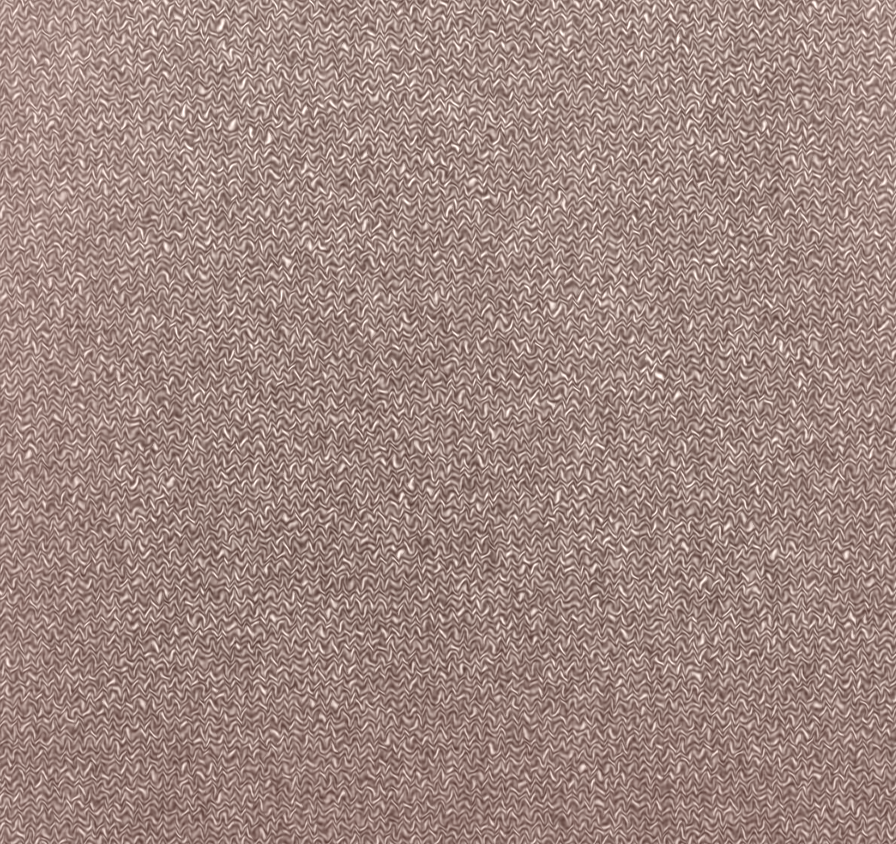
Write a Shadertoy shader that draws this texture.

```glsl
float hash(vec2 p) {
    vec3 q = fract(p.xyx * vec3(0.1031, 0.1030, 0.0973));
    q += dot(q, q.yzx + 33.33);
    return fract((q.x + q.y) * q.z);
}

float cornerSlope(vec2 cell, vec2 offset) {
    float angle = 6.2832 * hash(cell);
    return dot(vec2(cos(angle), sin(angle)), offset);
}

float gradientNoise(vec2 p) {
    vec2 i = floor(p), f = p - i;
    vec2 u = f * f * f * (f * (f * 6.0 - 15.0) + 10.0);
    vec2 e = vec2(0.0, 1.0);
    return mix(mix(cornerSlope(i, f), cornerSlope(i + e.yx, f - e.yx), u.x),
               mix(cornerSlope(i + e, f - e), cornerSlope(i + 1.0, f - 1.0), u.x), u.y);
}

// Wavy yarns; neighbouring rows raise opposite slopes into S-shaped stitches
float weave(vec2 p) {
    vec2 wobble = vec2(gradientNoise(p * 62.0), gradientNoise(p * 68.0 + 40.0));
    vec2 q = p * vec2(140.0, 118.0) + 0.85 * wobble;
    float column = floor(q.x);
    float across = q.x - column - 0.5;
    float lean = mod(column, 2.0) * 2.0 - 1.0;
    float along = q.y + lean * 0.42 * sin(3.1416 * across);
    float row = floor(along);
    float raised = lean * (mod(row, 2.0) * 2.0 - 1.0);
    float thread = 0.5 - 0.5 * cos(6.2832 * (along - row));
    float cover = thread * (0.6 + 0.4 * cos(3.1416 * across)) * (1.0 + 0.22 * raised);
    float stitchTone = hash(vec2(column, row) + 11.0) - 0.5;
    return (cover - 0.43) * 0.37 + stitchTone * (0.05 + 0.17 * cover);
}

// Long uneven yarns running both ways through the cloth
float yarnStreaks(vec2 p) {
    return gradientNoise(p * vec2(130.0, 7.0) + 3.0)
         + gradientNoise(p * vec2(9.0, 115.0) + 80.0);
}

vec3 cloth(vec2 p) {
    float side = smoothstep(0.3, 0.0, p.x) + 0.5 * smoothstep(0.85, 1.06, p.x);
    float worn = max(side, smoothstep(0.35, 0.0, p.y));
    float folds = gradientNoise(p * vec2(3.5, 1.6) + 5.0);

    float light = 0.07 * (p.y - 0.5) + 0.025 * (side - 0.25) + 0.03 * folds;
    float grain = 0.17 * gradientNoise(p * 190.0) + 0.02 * gradientNoise(p * 38.0);
    float tone = weave(p) * mix(1.05, 0.85, worn) + light + grain + 0.03 * yarnStreaks(p);

    // Dusty rose, pinker in the worn parts and in the hollows
    vec3 rose = vec3(0.628, 0.535, 0.508);
    float pink = worn * 0.5 - 0.2 + 0.3 * gradientNoise(p * 60.0) - 2.0 * tone;
    return rose + tone + pink * vec3(0.014, -0.011, -0.006);
}

void mainImage(out vec4 fragColor, in vec2 fragCoord) {
    // Four samples per pixel smooth the stitch edges
    vec3 color = vec3(0.0);
    for (int k = 0; k < 4; k++) {
        vec2 shift = vec2(k % 2, k / 2) * 0.5 - 0.25;
        color += cloth((fragCoord + shift) / iResolution.y);
    }
    fragColor = vec4(clamp(color / 4.0, 0.0, 1.0), 1.0);
}
```
